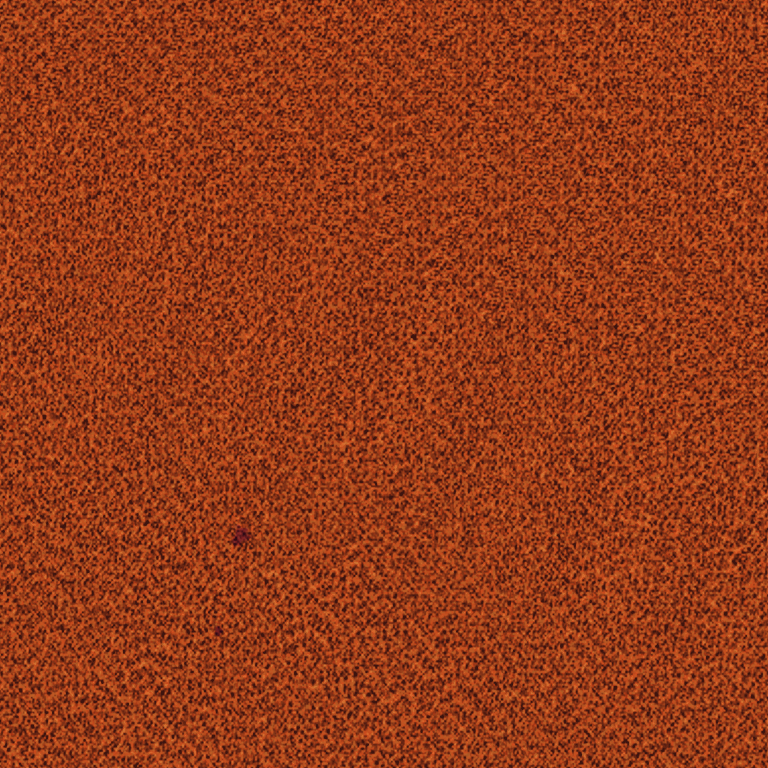
Reproduce this texture procedurally as a three.js fragment shader.

```glsl
// Rust-orange woven cloth with crisp fine grain and slender leaning dark flecks.
varying vec2 vUv;

float hash(vec2 p) {
  return fract(sin(dot(p, vec2(127.1, 311.7))) * 43758.5453);
}

float noise(vec2 p) {
  vec2 cell = floor(p);
  vec2 f = fract(p);
  f = f * f * (3.0 - 2.0 * f);
  float low = mix(hash(cell), hash(cell + vec2(1.0, 0.0)), f.x);
  float high = mix(hash(cell + vec2(0.0, 1.0)), hash(cell + vec2(1.0, 1.0)), f.x);
  return mix(low, high, f.y);
}

// Distance to the nearest pit of a jittered, staggered lattice
float pitDistance(vec2 p) {
  vec2 cell = floor(p);
  float nearest = 2.0;
  for (int j = -1; j <= 1; j++) {
    for (int i = -1; i <= 1; i++) {
      vec2 id = cell + vec2(float(i), float(j));
      vec2 jitter = vec2(hash(id), hash(id + 71.3));
      float stagger = 0.4 * (mod(id.x, 2.0) - 0.5);
      vec2 pit = id + 0.5 + 0.65 * (jitter - 0.5) + vec2(0.0, stagger);
      nearest = min(nearest, length(p - pit));
    }
  }
  return nearest;
}

// Crossed threads, alternating light and dark like a checkerboard
float weave(vec2 p) {
  vec2 wave = sin(6.2832 * p * vec2(118.0, 104.0));
  return wave.x * wave.y;
}

// Colour from darkest pit to brightest thread; height has a spread near one
vec3 clothColor(float height) {
  vec3 color = vec3(0.24, 0.08, 0.06);
  color = mix(color, vec3(0.40, 0.14, 0.07), smoothstep(-1.9, -1.1, height));
  color = mix(color, vec3(0.51, 0.195, 0.088), smoothstep(-1.1, -0.5, height));
  color = mix(color, vec3(0.62, 0.23, 0.092), smoothstep(-0.5, 0.1, height));
  color = mix(color, vec3(0.70, 0.31, 0.125), smoothstep(0.1, 0.65, height));
  color = mix(color, vec3(0.76, 0.32, 0.125), smoothstep(0.65, 1.25, height));
  return mix(color, vec3(0.83, 0.42, 0.18), smoothstep(1.5, 2.3, height));
}

// Soft round spot with a ragged rim
float spot(vec2 p, vec2 center, float radius) {
  float ragged = 0.8 * radius * (noise(p * 190.0) - 0.5);
  return 1.0 - smoothstep(0.5 * radius, radius, length(p - center) + ragged);
}

void main() {
  // Gentle bending changes the lean of the flecks
  vec2 bend = vec2(noise(vUv * 5.0), 0.4 * noise(vUv * 5.0 + 37.0));
  vec2 cloth = vUv + 0.035 * bend;
  vec2 leaning = vec2(cloth.x - 0.28 * cloth.y, cloth.y + 0.28 * cloth.x);

  // Pits of uneven depth, crisp fibre grain and weave
  float patches = noise(vUv * 9.0 + 53.0) - 0.5;
  float pits = (3.4 + 1.2 * patches) * (pitDistance(leaning * vec2(128.0, 78.0)) - 0.4);
  float fibre = noise(vUv * vec2(390.0, 360.0) + 11.0) - 0.5;
  float height = pits + 3.2 * fibre + 0.6 * weave(cloth);
  vec3 color = clothColor(height);

  // Threads drift between red and orange
  float tint = noise(vUv * vec2(370.0, 390.0) + 91.0) - 0.5;
  color += tint * vec3(-0.06, 0.08, 0.04) * smoothstep(-1.0, 0.5, height);

  // Small wine-coloured stains
  float stain = max(spot(vUv, vec2(0.315, 0.302), 0.015),
                    spot(vUv, vec2(0.284, 0.178), 0.006));
  color = mix(color, color * vec3(0.6, 0.35, 0.9) + vec3(0.02, 0.0, 0.04), 0.8 * stain);

  gl_FragColor = vec4(color, 1.0);
}
```
